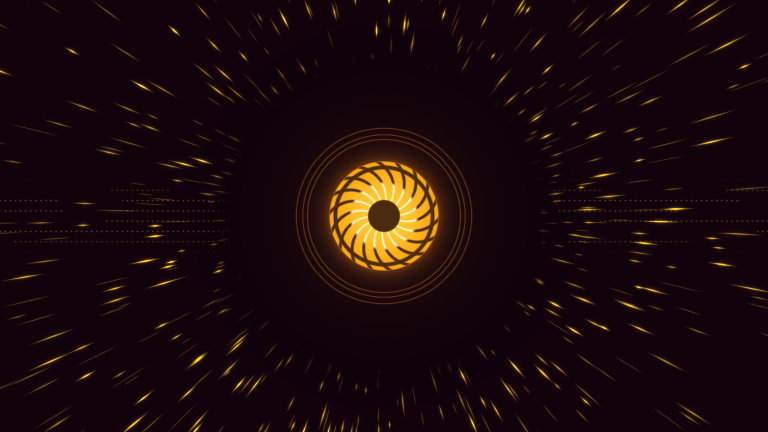
This background is drawn by a WebGL 2 fragment shader. Its source:

```glsl
#version 300 es
precision highp float;
// Glowing bladed turbine with thin orbits inside a tunnel of radial golden sparks.
uniform vec2 u_resolution;
out vec4 fragColor;

const float TAU = 6.2831853;

float hash(vec2 p) {
  vec3 q = fract(vec3(p.xyx) * 0.1031);
  q += dot(q, q.yzx + 33.33);
  return fract((q.x + q.y) * q.z);
}

// Soft coverage of a shape whose signed distance is d.
float fill(float d, float px) {
  return smoothstep(px, -px, d);
}

float bell(float x) {
  return exp(-x * x);
}

// One layer of radial streaks, scattered in log-polar cells.
float sparks(float r, float angle, float columns, float seed, float px) {
  const float rows = 4.0;
  float a = angle / TAU * columns;
  float column = floor(a);
  float shift = hash(vec2(column + 200.0, seed));
  float depth = log(r) * rows + shift;
  vec2 cell = vec2(column + 200.0, floor(depth) + 40.0 + seed * 17.0);
  float chance = hash(cell);
  float strength = hash(cell + 71.3);
  float size = mix(0.025, 0.09, hash(cell + 13.7)) * r;
  float center = exp((cell.y - seed * 17.0 - 39.5 - shift) / rows);
  float across = (a - column - mix(0.25, 0.75, hash(cell + 37.1))) * TAU * r / columns;
  float along = r - center;
  float width = max(0.0015, 0.6 * px);
  float tail = bell(across / width) * smoothstep(size, size * 0.3, abs(along));
  float core = bell(across / (width * 1.5)) * bell(along / (size * 0.35));
  float halo = bell(across / 0.007) * bell(along / (size * 0.4));
  float lit = strength * strength;
  return step(chance, 0.46) * (tail * (0.2 + 0.3 * strength) + lit * (core + 0.2 * halo));
}

// Dotted trails along the horizontal axis.
float dots(vec2 p, float px) {
  float row = floor(p.y * 42.0);
  float segment = floor(p.x * 7.0 + hash(vec2(row + 50.0, 3.0)));
  float y = (fract(p.y * 42.0) - 0.5) / 42.0;
  float x = (fract(p.x * 85.0) - 0.5) / 85.0;
  float dotShape = bell(length(vec2(x * 0.8, y)) / max(0.0018, 0.6 * px));
  float present = step(hash(vec2(row + 50.0, segment + 60.0)), 0.45);
  return dotShape * present * smoothstep(0.1, 0.04, abs(p.y));
}

void main() {
  vec2 p = (gl_FragCoord.xy - 0.5 * u_resolution) / u_resolution.y;
  float px = 1.0 / u_resolution.y;
  float r = max(length(p), 0.0001);
  float angle = atan(p.y, p.x);

  // Dark plum space with a warm halo.
  vec3 color = vec3(0.066, 0.008, 0.048) * mix(0.8, 1.0, smoothstep(0.25, 0.5, r));
  color += vec3(0.13, 0.07, 0.015) * exp(-r * r * 28.0);
  color += vec3(0.3, 0.16, 0.02) * exp(-max(r - 0.125, 0.0) * 65.0);

  // Sparks leave the middle of the tunnel empty.
  float light = 0.0;
  for (int i = 0; i < 3; i++) {
    float layer = float(i);
    light += sparks(r, angle, 84.0 + layer * 16.0, layer + 1.0, px);
  }
  light += 0.35 * dots(p, px);
  light *= smoothstep(0.35, 0.43, r);
  color += vec3(0.78, 0.64, 0.08) * min(light, 1.3);

  // Three thin orbits.
  float orbit = min(abs(r - 0.203), min(abs(r - 0.188), abs(r - 0.177)));
  color += vec3(0.36, 0.2, 0.03) * fill(orbit - 0.0009, px);

  // Golden disc, brighter toward its hub.
  vec3 gold = mix(vec3(1.0, 0.78, 0.2), vec3(0.97, 0.66, 0.08), smoothstep(0.04, 0.12, r));
  vec3 bronze = vec3(0.31, 0.17, 0.035);
  color = mix(color, gold, fill(r - 0.126, px));

  // Curved slits: dark outside, white hot inside.
  float blade = (angle - 40.0 * r * r) * 18.0 / TAU;
  float slit = abs(fract(blade + 0.5) - 0.5) * TAU * r / 18.0;
  slit /= sqrt(1.0 + 6400.0 * r * r * r * r);
  float slitMask = fill(slit - mix(0.0018, 0.0036, smoothstep(0.04, 0.11, r)), px);
  vec3 slitColor = mix(vec3(1.0, 0.97, 0.8), bronze, smoothstep(0.072, 0.082, r));
  color = mix(color, slitColor, slitMask * fill(r - 0.126, px));

  // Groove inside the rim and the plain hub.
  color = mix(color, bronze, fill(abs(r - 0.1125) - 0.0045, px));
  color = mix(color, vec3(0.29, 0.17, 0.055), fill(r - 0.037, px));

  fragColor = vec4(color, 1.0);
}
```
